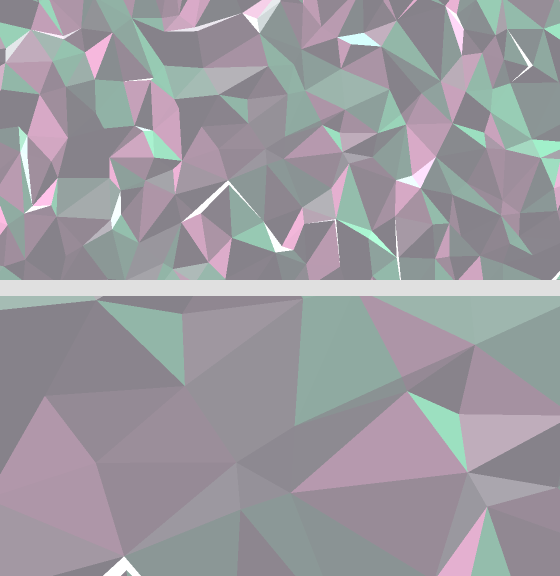
Top, the full canvas; bottom, a detail of the centre.
Reproduce this background procedurally as a Shadertoy shader.

```glsl
// Faceted low-poly relief of irregular triangles under pink and green light.

const float ROWS = 8.8;            // scattered vertices per canvas height
const float NARROWING = 1.12;      // makes the cells taller than wide
const float JITTER = 1.7;          // vertex scatter, in cells
const float IRREGULARITY = 0.34;   // random lift, gives thinner triangles
const float RELIEF = 1.2;          // steepness of the surface
const vec3 BASE_GREY = vec3(0.525, 0.510, 0.540);
const vec3 PINK_TINT = vec3(0.58, 0.28, 0.43);
const vec3 GREEN_TINT = vec3(0.12, 0.50, 0.29);
const vec2 PINK_DIR = vec2(-0.98, 0.17);
const vec2 GREEN_DIR = vec2(0.68, 0.73);
const vec2 PINK_SPOT = vec2(0.06, 0.50);   // strongest light, canvas 0..1
const vec2 GREEN_SPOT = vec2(0.92, 0.62);
const float GLINT = 0.40;          // whitening of very steep facets
const vec2 GLINT_SLOPES = vec2(1.1, 2.8);
const int REACH = 3;
const int SIDE = 2 * REACH + 1;
const int SITES = SIDE * SIDE;
const int MAX_STEPS = 40;
const int AA = 2;

// Integer hash, four values in 0..1 for each cell
vec4 hash4(ivec2 cell) {
    uvec4 v = uvec4(uvec2(cell + 512), 17u, 59u) * 1664525u + 1013904223u;
    for (int i = 0; i < 2; i++) {
        v.x += v.y * v.w;
        v.y += v.z * v.x;
        v.z += v.x * v.y;
        v.w += v.y * v.z;
        v ^= v >> 16u;
    }
    return vec4(v >> 8u) / 16777216.0;
}

float cross2(vec2 u, vec2 v) {
    return u.x * v.y - u.y * v.x;
}

// Gradient of a plane rising by du along u and by dv along v
vec2 planeGradient(vec2 u, vec2 v, float du, float dv) {
    return vec2(du * v.y - dv * u.y, dv * u.x - du * v.x)
         / max(cross2(u, v), 1e-5);
}

// Sites hold position (xy), lift (z) and surface height (w).
// The lower hull of the lifted sites forms the triangulation; each step
// swaps in the site furthest below the plane, keeping p inside.
void findTriangle(vec4 sites[SITES], vec2 p, out vec4 a, out vec4 b, out vec4 c) {
    a = vec4(-30.0, -30.0, 2000.0, 0.0);
    b = vec4(30.0, -30.0, 2000.0, 0.0);
    c = vec4(0.0, 30.0, 2000.0, 0.0);
    for (int n = 0; n < MAX_STEPS; n++) {
        vec2 g = planeGradient(b.xy - a.xy, c.xy - a.xy, b.z - a.z, c.z - a.z);
        float lowest = -1e-3;
        vec4 d = vec4(0.0);
        bool found = false;
        for (int i = 0; i < SITES; i++) {
            float gap = sites[i].z - a.z - dot(g, sites[i].xy - a.xy);
            if (gap < lowest) {
                lowest = gap;
                d = sites[i];
                found = true;
            }
        }
        if (!found) break;
        // The new triangle keeps the edge lying opposite the new site
        vec2 away = p - d.xy;
        float sa = cross2(away, a.xy - p);
        float sb = cross2(away, b.xy - p);
        float sc = cross2(away, c.xy - p);
        if (sa <= 0.0 && sb >= 0.0) c = d;
        else if (sb <= 0.0 && sc >= 0.0) a = d;
        else b = d;
    }
}

float spotGain(vec2 at, vec2 spot) {
    vec2 d = at - spot;
    return 0.9 + 0.5 * exp(-6.0 * dot(d, d));
}

// Flat shading by slope and by place on the canvas
vec3 shadeFacet(vec2 slope, vec2 at) {
    vec2 tilt = -slope * RELIEF;
    tilt *= inversesqrt(1.0 + dot(tilt, tilt));
    vec2 facing = max(vec2(dot(tilt, PINK_DIR), dot(tilt, GREEN_DIR)), 0.0);
    float pink = pow(facing.x, 1.2) * spotGain(at, PINK_SPOT);
    float green = pow(facing.y, 1.3) * spotGain(at, GREEN_SPOT);
    float glint = GLINT * smoothstep(GLINT_SLOPES.x, GLINT_SLOPES.y, length(slope));
    return min(BASE_GREY + PINK_TINT * pink + GREEN_TINT * green + glint, 1.0);
}

void mainImage(out vec4 fragColor, in vec2 fragCoord) {
    vec2 cellsPerPixel = vec2(NARROWING, 1.0) * ROWS / iResolution.y;
    vec2 pos = fragCoord * cellsPerPixel;
    ivec2 home = ivec2(floor(pos));

    // Gather nearby vertices relative to this pixel
    vec4 sites[SITES];
    for (int i = 0; i < SITES; i++) {
        ivec2 cell = home + ivec2(i % SIDE, i / SIDE) - REACH;
        vec4 h = hash4(cell);
        vec2 r = vec2(cell) + 0.5 + JITTER * (h.xy - 0.5) - pos;
        sites[i] = vec4(r, dot(r, r) + IRREGULARITY * h.z, h.w);
    }

    // Average subsamples for smooth edges
    vec3 sum = vec3(0.0);
    for (int s = 0; s < AA * AA; s++) {
        vec2 offset = (vec2(s % AA, s / AA) + 0.5) / float(AA) - 0.5;
        vec4 a, b, c;
        findTriangle(sites, offset * cellsPerPixel, a, b, c);
        vec2 slope = planeGradient(b.xy - a.xy, c.xy - a.xy, b.w - a.w, c.w - a.w);
        vec2 centre = pos + (a.xy + b.xy + c.xy) / 3.0;
        sum += shadeFacet(slope, centre / (cellsPerPixel * iResolution.xy));
    }
    fragColor = vec4(sum / float(AA * AA), 1.0);
}
```
